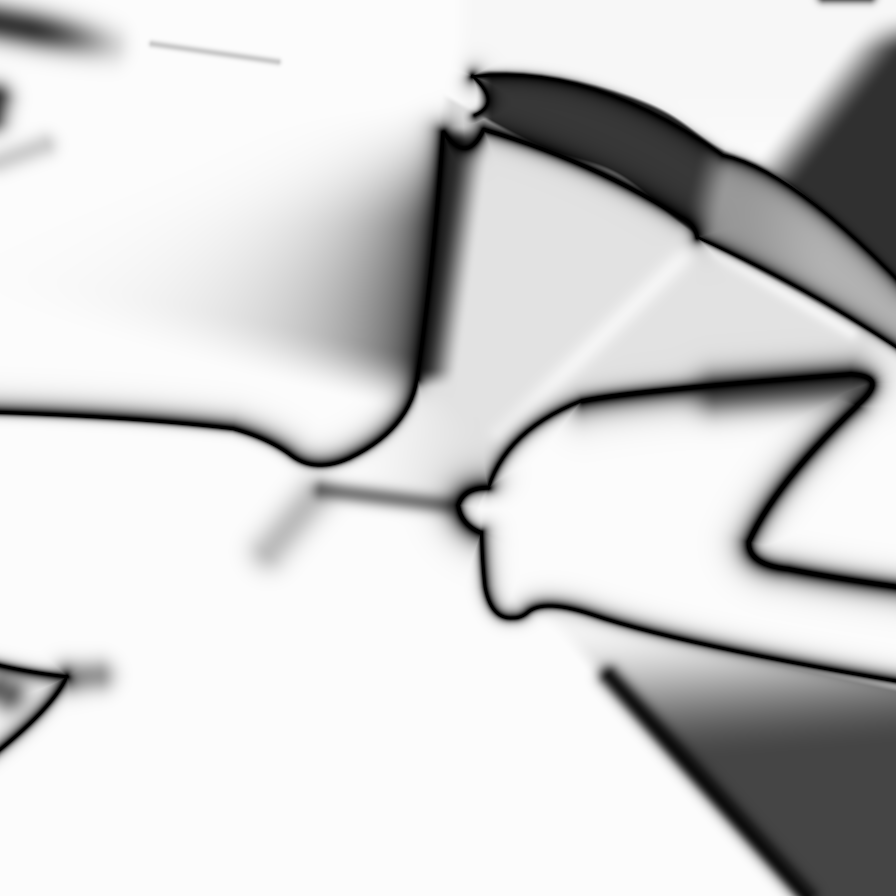
A WebGL 2 fragment shader for this background:

```glsl
#version 300 es
precision highp float;
uniform vec2 u_resolution;
out vec4 outColor;

vec2 p, pen, glow;
float tone, ink = 0.0;

// Offset from the nearest point of a segment
vec2 segmentOffset(vec2 a, vec2 b) {
    vec2 ab = b - a;
    return p - a - ab * clamp(dot(p - a, ab) / dot(ab, ab), 0.0, 1.0);
}

// Soft half plane, one on the right of a -> b
float rightOf(vec2 a, vec2 b, float soft) {
    vec2 dir = normalize(b - a);
    return smoothstep(-soft, soft, dot(p - a, vec2(dir.y, -dir.x)));
}

void smudge(vec2 a, vec2 b, float width, float amount) {
    vec2 o = segmentOffset(a, b) / width;
    tone *= 1.0 - amount * exp(-dot(o, o));
}

void moveTo(vec2 start, vec2 sideGlow) {
    pen = start;
    glow = sideGlow;
}

// Quadratic stroke whose glow differs on its left (x) and right (y)
void curveTo(vec2 control, vec2 end) {
    vec2 last = pen, nearest = vec2(9.0), along = vec2(1.0, 0.0);
    for (int i = 1; i <= 14; i++) {
        float t = float(i) / 14.0;
        vec2 next = mix(mix(pen, control, t), mix(control, end, t), t);
        vec2 o = segmentOffset(last, next);
        if (dot(o, o) < dot(nearest, nearest)) {
            nearest = o;
            along = normalize(next - last);
        }
        last = next;
    }
    float d = length(nearest);
    float side = (along.x * nearest.y - along.y * nearest.x) / max(d, 1e-5);
    float width = mix(glow.y, glow.x, 0.5 + 0.5 * side);
    ink = max(ink, min(1.0, 1.25 * exp(-d / width)));
    pen = end;
}

float bump(float x) { return exp(-x * x); }

void fills() {
    float x = p.x, y = p.y;
    float roof = 0.919 - 1.117 * (x - 0.547) * (x - 0.547) - 0.012 * bump((x - 0.8) / 0.04);
    float eave = 0.876 - 0.556 * (x - 0.527) + 0.02 * bump((x - 0.69) / 0.06);
    float shelf = 0.56 + 0.0625 * (x - 0.545) - 0.1 * exp((0.545 - x) / 0.05);
    vec2 foot = vec2(0.466, 0.577), head = vec2(0.495, 0.85);

    // Pale upper right and central facet
    tone = 0.99 - 0.02 * smoothstep(0.5, 0.53, x) * smoothstep(0.8, 0.9, y);
    float shelfSoft = 0.004 + 0.08 * smoothstep(0.94, 1.0, x);
    float facet = rightOf(foot, head, mix(0.09, 0.008, smoothstep(0.5, 0.6, y)));
    facet *= smoothstep(0.42, 0.47, y) * smoothstep(-shelfSoft, shelfSoft, y - shelf);
    facet *= 1.0 - smoothstep(-0.004, 0.004, y - eave);
    tone = mix(tone, 0.885, facet);

    // Shade falling away from the upright bar
    float away = max(0.0, dot(foot - p, normalize(vec2(0.273, -0.029))));
    float shade = 0.72 * exp(-away / mix(0.11, 0.055, smoothstep(0.63, 0.85, y)));
    shade *= rightOf(vec2(0.456, 0.573), vec2(0.234, 0.622), 0.035);
    shade *= (1.0 - rightOf(foot, head, 0.004)) * (1.0 - smoothstep(0.74, 0.89, y));
    tone *= 1.0 - shade;
    float bar = rightOf(foot, head, 0.004) * rightOf(vec2(0.53, 0.85), vec2(0.491, 0.576), 0.02);
    tone = mix(tone, 0.18, bar * smoothstep(0.565, 0.59, y) * (1.0 - smoothstep(0.84, 0.86, y)));

    // Curved band and dark right corner
    float band = smoothstep(-0.003, 0.003, y - eave) * smoothstep(-0.003, 0.003, roof - y);
    float bandTone = mix(0.22, 0.6 + 0.1 * smoothstep(0.82, 0.93, x), smoothstep(0.765, 0.81, x - 0.25 * (y - 0.78)));
    tone = mix(tone, bandTone, band * smoothstep(0.53, 0.55, x));
    float corner = rightOf(vec2(0.875, 0.818), vec2(0.97, 0.94), 0.03);
    corner *= smoothstep(-0.003, 0.003, y - roof) * (1.0 - smoothstep(0.94, 0.99, y));
    tone = mix(tone, 0.19, corner);

    // Lower right wedge
    float depth = 0.31 - 0.215 * (x - 0.66) - y;
    float wedge = rightOf(vec2(0.651, 0.271), vec2(0.898, 0.0), 0.012);
    wedge = (1.0 - wedge) * smoothstep(0.0, 0.01, depth);
    float wedgeTone = mix(0.95, 0.27, smoothstep(0.0, 0.16, depth + 0.3 * (x - 0.7)));
    tone = mix(tone, wedgeTone, wedge);
}

void smudges() {
    smudge(vec2(0.68, 0.245), vec2(0.9, 0.0), 0.012, 0.9);
    smudge(vec2(0.5, 0.436), vec2(0.36, 0.453), 0.011, 0.5);
    smudge(vec2(0.35, 0.445), vec2(0.3, 0.385), 0.022, 0.25);
    smudge(vec2(0.08, 0.244), vec2(0.11, 0.246), 0.018, 0.4);
    smudge(vec2(0.0, 0.23), vec2(0.01, 0.225), 0.02, 0.6);
    smudge(vec2(-0.02, 0.978), vec2(0.13, 0.95), 0.021, 0.78 * (1.0 - smoothstep(0.03, 0.17, p.x)));
    smudge(vec2(0.17, 0.951), vec2(0.31, 0.931), 0.004, 0.2);
    smudge(vec2(-0.01, 0.87), vec2(-0.005, 0.89), 0.018, 0.8);
    smudge(vec2(0.0, 0.82), vec2(0.05, 0.838), 0.014, 0.18);
    smudge(vec2(0.92, 1.005), vec2(0.97, 1.005), 0.008, 0.9);
    smudge(vec2(0.8, 0.562), vec2(0.95, 0.573), 0.025, 0.55);
    // Bright creases
    smudge(vec2(0.78, 0.73), vec2(0.56, 0.515), 0.013, -0.08);
    smudge(vec2(0.785, 0.728), vec2(0.95, 0.63), 0.009, -0.09);
}

void strokes() {
    // Left wave
    moveTo(vec2(0.0, 0.539), vec2(0.009, 0.003));
    curveTo(vec2(0.15, 0.534), vec2(0.26, 0.521));
    curveTo(vec2(0.3, 0.51), vec2(0.325, 0.491));
    curveTo(vec2(0.352, 0.471), vec2(0.39, 0.488));
    curveTo(vec2(0.457, 0.52), vec2(0.466, 0.577));
    // Bar and lower edge of the band
    glow = vec2(0.009, 0.006);
    curveTo(vec2(0.485, 0.71), vec2(0.495, 0.852));
    curveTo(vec2(0.521, 0.815), vec2(0.54, 0.855));
    curveTo(vec2(0.66, 0.82), vec2(0.76, 0.757));
    curveTo(vec2(0.775, 0.75), vec2(0.778, 0.735));
    glow = vec2(0.006, 0.003);
    curveTo(vec2(0.9, 0.68), vec2(1.01, 0.606));
    // Upper edge of the band
    moveTo(vec2(0.53, 0.872), vec2(0.003, 0.007));
    curveTo(vec2(0.56, 0.885), vec2(0.527, 0.915));
    curveTo(vec2(0.66, 0.93), vec2(0.807, 0.827));
    curveTo(vec2(0.885, 0.81), vec2(1.01, 0.68));
    // Hooked shelf
    moveTo(vec2(0.545, 0.455), vec2(0.006, 0.005));
    curveTo(vec2(0.565, 0.52), vec2(0.65, 0.553));
    glow = vec2(0.006, 0.012);
    curveTo(vec2(0.7, 0.564), vec2(0.95, 0.583));
    curveTo(vec2(0.995, 0.58), vec2(0.957, 0.547));
    glow = vec2(0.008, 0.01);
    curveTo(vec2(0.865, 0.46), vec2(0.836, 0.395));
    curveTo(vec2(0.835, 0.37), vec2(0.88, 0.365));
    curveTo(vec2(0.93, 0.355), vec2(1.01, 0.344));
    // Small knot and lower wave
    moveTo(vec2(0.545, 0.455), vec2(0.005, 0.011));
    curveTo(vec2(0.518, 0.455), vec2(0.512, 0.436));
    curveTo(vec2(0.515, 0.415), vec2(0.537, 0.406));
    glow = vec2(0.007, 0.004);
    curveTo(vec2(0.538, 0.37), vec2(0.541, 0.345));
    curveTo(vec2(0.548, 0.308), vec2(0.573, 0.31));
    curveTo(vec2(0.582, 0.31), vec2(0.59, 0.317));
    curveTo(vec2(0.608, 0.331), vec2(0.66, 0.314));
    curveTo(vec2(0.76, 0.28), vec2(1.01, 0.238));
    // Left notch
    moveTo(vec2(-0.01, 0.26), vec2(0.004, 0.007));
    curveTo(vec2(0.03, 0.25), vec2(0.075, 0.245));
    curveTo(vec2(0.06, 0.21), vec2(-0.01, 0.155));
}

void main() {
    p = gl_FragCoord.xy / u_resolution;
    fills();
    smudges();
    strokes();
    outColor = vec4(vec3(clamp(tone * (1.0 - ink), 0.0, 1.0)), 1.0);
}
```
